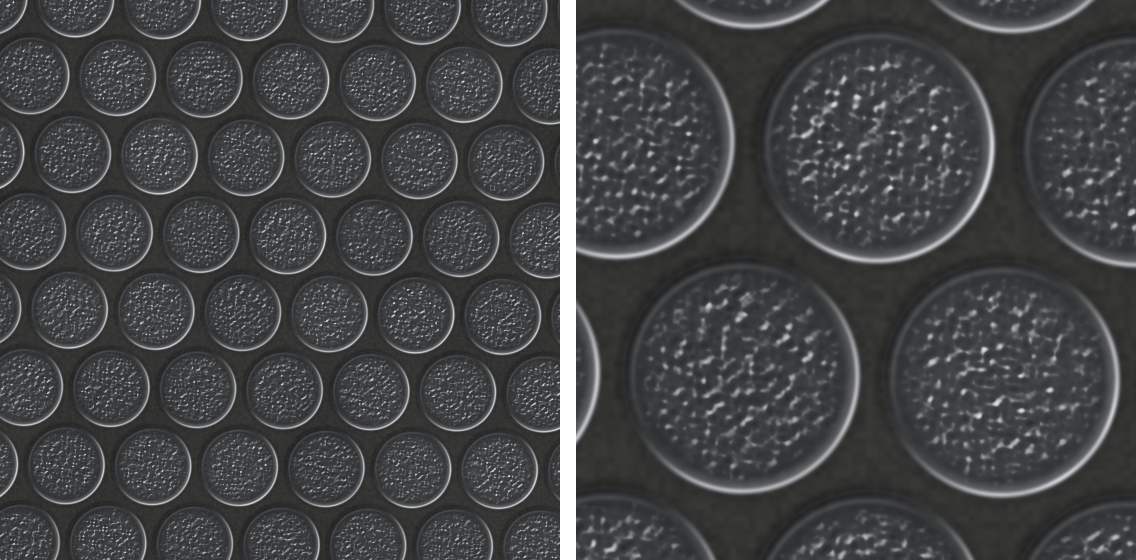
Left, the full canvas; right, a detail of the centre.
A WebGL 1 fragment shader for this texture:

```glsl
precision highp float;
// Dark studded rubber flooring: raised round discs on a slightly skewed
// hexagonal lattice. Each disc has a pebbled face, a smooth bevel and a
// rim that catches light on its lower right side.

#define STEP_ACROSS vec2(0.1547, 0.0026)  // lattice axis along a row
#define STEP_DOWN vec2(0.0745, 0.1396)    // lattice axis to the next row
#define LATTICE_ORIGIN vec2(0.5125, 0.42) // centre of one disc
#define ROW_FANNING 0.0125                // rows flatten towards the bottom
#define DISC_RADIUS 0.0707
#define RIM_WIDTH 0.024                   // relative to the disc radius
#define GRAIN_SCALE 235.0
#define GRAIN_SHINE 0.5
#define GLINT_DIR vec2(0.68, 0.73)        // side of the rim that shines
#define GROUND_COLOR vec3(0.205, 0.205, 0.199)
#define FACE_COLOR vec3(0.218, 0.221, 0.226)
#define GLINT_COLOR vec3(0.80, 0.81, 0.83)

uniform vec2 u_resolution;

float hash(vec2 p) {
  return fract(sin(dot(p, vec2(127.1, 311.7))) * 43758.5);
}

float noise(vec2 p) {
  vec2 i = floor(p), f = fract(p);
  f = f * f * (3.0 - 2.0 * f);
  return mix(mix(hash(i), hash(i + vec2(1.0, 0.0)), f.x),
             mix(hash(i + vec2(0.0, 1.0)), hash(i + vec2(1.0, 1.0)), f.x), f.y);
}

// Height of the pebbled surface, rotated to hide the noise grid
float pebbleHeight(vec2 p) {
  vec2 q = mat2(0.8, 0.6, -0.6, 0.8) * p * GRAIN_SCALE;
  return 0.7 * noise(q) + 0.3 * noise(mat2(1.3, -1.1, 1.1, 1.3) * q + 17.3);
}

// Soft line of a given width centred on zero
float line(float d, float width) {
  return exp(-d * d / (width * width));
}

// Offset from the nearest disc centre (xy) and that disc's index (zw)
vec4 nearestDisc(vec2 p) {
  vec2 a = STEP_ACROSS, b = STEP_DOWN, d = p - LATTICE_ORIGIN;
  d.y += ROW_FANNING * d.x * d.y;
  float area = a.x * b.y - a.y * b.x;
  vec2 base = floor(vec2(d.x * b.y - d.y * b.x, a.x * d.y - a.y * d.x) / area);
  vec4 best = vec4(9.0);
  for (int j = 0; j < 2; j++) {
    for (int i = 0; i < 2; i++) {
      vec2 id = base + vec2(float(i), float(j));
      vec2 offset = d - id.x * a - id.y * b;
      if (dot(offset, offset) < dot(best.xy, best.xy)) best = vec4(offset, id);
    }
  }
  return best;
}

void main() {
  // Canvas units with y pointing down
  vec2 p = gl_FragCoord.xy / u_resolution.y;
  p.y = 1.0 - p.y;
  float pixel = 1.0 / (u_resolution.y * DISC_RADIUS);

  vec4 disc = nearestDisc(p);
  float wear = hash(disc.zw + 5.0);
  float r = length(disc.xy) / DISC_RADIUS;
  vec2 normal = disc.xy / max(length(disc.xy), 1e-5);
  float facing = dot(normal, GLINT_DIR);
  float lit = smoothstep(-0.35, 0.75, facing);
  float shade = smoothstep(0.0, 0.9, -facing);

  // Ground: matt rubber with faint mottling
  float mottle = noise(p * 7.0) - 0.5;
  float speckle = noise(p * 260.0) - 0.5;
  vec3 ground = GROUND_COLOR + 0.02 * mottle + 0.035 * speckle;
  ground -= 0.045 * line(r - 1.03, 0.05) * (0.4 + 0.6 * shade);

  // Face: pebbles lit from one side, fading out towards the bevel
  float grainMask = 1.0 - smoothstep(0.62, 0.93, r + 0.08 * (noise(p * 60.0) - 0.5));
  float slope = pebbleHeight(p) - pebbleHeight(p + vec2(0.0022, 0.0030));
  float shine = smoothstep(0.0, 0.72, slope) * (0.88 + 0.24 * wear);
  vec3 face = FACE_COLOR + 0.01 * (wear - 0.5) + 0.02 * mottle + 0.025 * speckle;
  face += grainMask * (0.03 + 0.11 * slope + GRAIN_SHINE * shine * vec3(0.97, 0.99, 1.03));

  // Bevel: dark groove, faint inner edge and soft glow beside the glint
  face -= 0.025 * line(r - 0.87, 0.06);
  face += 0.075 * line(r - 0.92, 0.025) * shade;
  face -= 0.07 * line(r - 0.98, 0.035) * shade;
  face += 0.13 * line(r - 0.93, 0.055) * lit;

  float edge = smoothstep(-1.0, 1.0, (1.0 - r) / max(pixel, 0.012));
  vec3 color = mix(ground, face, edge);

  // Rim glint, uneven along the arc and from disc to disc
  float uneven = 0.78 + 0.2 * wear + 0.3 * (noise(p * 45.0) - 0.5);
  float glint = line(r - 0.968, max(RIM_WIDTH, 0.7 * pixel)) * lit * uneven;
  color = mix(color, GLINT_COLOR, clamp(glint, 0.0, 1.0));

  gl_FragColor = vec4(color, 1.0);
}
```
